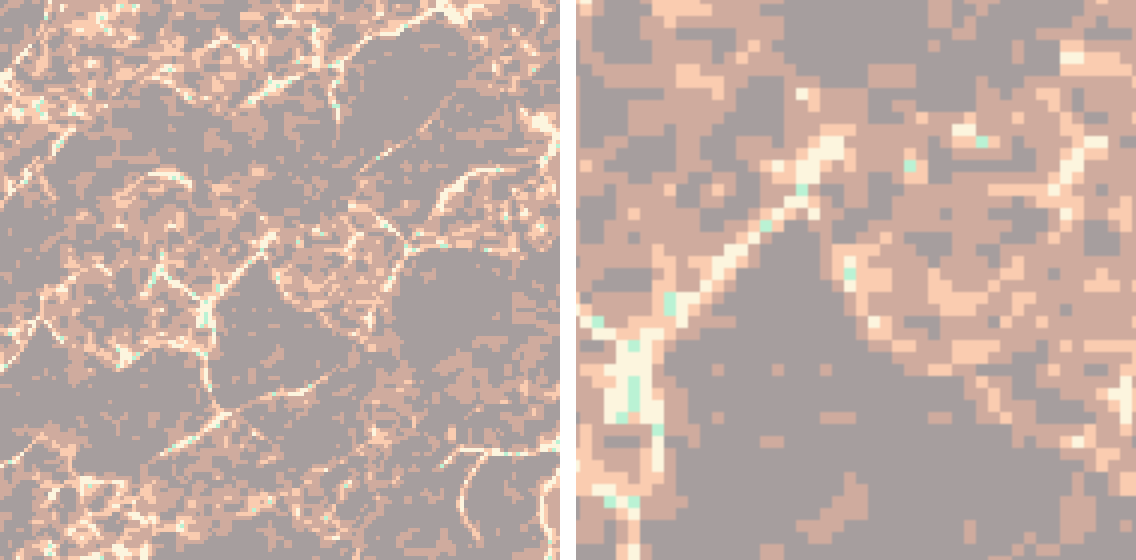
Left, the full canvas; right, a detail of the centre.
This texture is drawn by a WebGL 2 fragment shader. Its source:

```glsl
#version 300 es
precision highp float;
// Coarse blocky relief in four flat tones: grey plains, tan speckled slopes and
// pale broken veins. Warped cellular borders make the veins, layered noise makes
// the speckle, and the summed height is cut into tones once per square block.

uniform vec2 u_resolution;
out vec4 fragColor;

const float BLOCKS = 140.0;

float hash(vec2 c) {
  vec3 h = fract(c.xyx * vec3(0.1031, 0.1030, 0.0973));
  h += dot(h, h.yzx + 33.33);
  return fract((h.x + h.y) * h.z);
}

float valueNoise(vec2 p) {
  vec2 c = floor(p), f = fract(p);
  f = f * f * (3.0 - 2.0 * f);
  return mix(mix(hash(c), hash(c + vec2(1, 0)), f.x),
             mix(hash(c + vec2(0, 1)), hash(c + vec2(1, 1)), f.x), f.y);
}

// x: distance to the border of the cell, y: evenly spread cell value
vec2 cellular(vec2 p) {
  vec2 base = floor(p), owner = base;
  vec2 nearest = vec2(9.0), second = vec2(9.0);
  for (int j = -2; j <= 2; j++)
    for (int i = -2; i <= 2; i++) {
      vec2 c = base + vec2(i, j);
      vec2 seed = c + 0.1 + 0.8 * vec2(hash(c + 11.0), hash(c + 57.0)) - p;
      if (dot(seed, seed) < dot(nearest, nearest)) {
        second = nearest;
        nearest = seed;
        owner = c;
      } else if (dot(seed, seed) < dot(second, second)) {
        second = seed;
      }
    }
  float border = dot(0.5 * (nearest + second), normalize(second - nearest));
  return vec2(border, fract(dot(owner, vec2(0.755, 0.570))));
}

float reliefHeight(vec2 p) {
  // Bend the plane so that borders wander
  vec2 warped = p + 0.032 * sin(p.yx * 11.0 + vec2(0.7, 2.1))
                  + 0.011 * sin(p.yx * 34.0 + vec2(4.0, 1.3))
                  + 0.020 * (valueNoise(p * 30.0 + 80.0) - 0.5);
  vec2 along = vec2(dot(warped, vec2(0.8, 0.6)) * 0.85,
                    dot(warped, vec2(-0.6, 0.8)) * 1.18);

  // Large cells: plain or slope, with a bright vein and a soft halo on the border
  vec2 land = cellular(along * 4.8 + 20.0);
  float slope = (land.y - 0.5) * 0.65 * smoothstep(0.0, 0.06, land.x);
  float strength = smoothstep(0.35, 0.65, valueNoise(p * 7.0 + 31.0));
  float vein = 0.8 * smoothstep(0.05, 0.0, land.x)
             + 0.33 * exp(-land.x * land.x / 0.006);

  // Small cells: thin creases that only show on slopes
  float crease = smoothstep(0.13, 0.0, cellular(along * 13.0 + 70.0).x);
  crease *= 0.45 * smoothstep(0.3, 0.8, land.y);

  // Speckle, sheared gently towards the upper right and rougher on slopes
  vec2 grain = vec2(p.x, p.y - 0.35 * p.x);
  float speckle = 0.65 * (valueNoise(grain * vec2(26.0, 34.0) + 7.0) - 0.5)
                + 1.15 * (valueNoise(p * vec2(62.0, 74.0) + 140.0) - 0.5);
  speckle *= mix(0.75, 1.25, land.y);
  float drift = 0.45 * (valueNoise(p * 5.0 + 210.0) - 0.5);

  return slope + speckle + drift + crease + strength * vein;
}

vec3 blockColor(vec2 block) {
  float height = reliefHeight((block + 0.5) / BLOCKS);
  vec3 grey = vec3(0.65, 0.62, 0.62), tan_ = vec3(0.81, 0.67, 0.62);
  vec3 peach = vec3(0.98, 0.80, 0.69), cream = vec3(0.99, 0.96, 0.87);
  vec3 mint = vec3(0.73, 0.95, 0.83);
  if (height < 0.115) return grey;
  if (height < 0.64) return tan_;
  if (height < 1.0) return peach;
  return hash(block + 300.0) > 0.88 ? mint : cream;
}

void main() {
  float side = min(u_resolution.x, u_resolution.y);
  vec2 grid = gl_FragCoord.xy / side * BLOCKS - 0.5;
  vec2 block = floor(grid);

  // Join neighbouring blocks with a narrow soft edge
  float soft = clamp(0.6 * BLOCKS / side, 0.15, 0.5);
  vec2 w = smoothstep(0.5 - soft, 0.5 + soft, fract(grid));
  vec3 low = mix(blockColor(block), blockColor(block + vec2(1, 0)), w.x);
  vec3 high = mix(blockColor(block + vec2(0, 1)), blockColor(block + vec2(1, 1)), w.x);
  fragColor = vec4(mix(low, high, w.y), 1.0);
}
```
